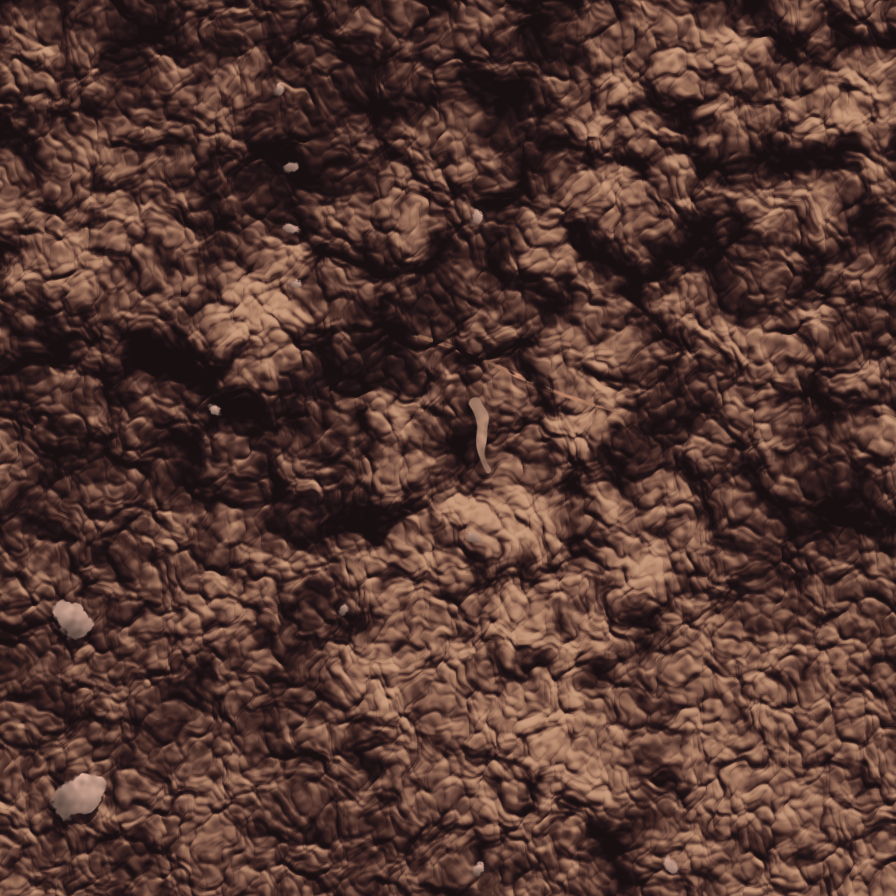
A WebGL 1 fragment shader for this texture:

```glsl
precision highp float;
// Crumbly brown soil under low light from above, with a few pale stones.
// Layers of uneven cellular domes form a height field; its slope, height and
// cast shadow give one tone, which picks a colour from an earthy ramp.

uniform vec2 u_resolution;

const vec2 LIGHT = vec2(0.29, 0.957);
const vec3 STONE = vec3(0.72, 0.57, 0.51);
const vec3 STRAW = vec3(0.66, 0.46, 0.36);
const vec3 ROOT = vec3(0.64, 0.49, 0.41);

vec2 hash2(vec2 p) {
  vec3 q = fract(p.xyx * vec3(0.1031, 0.1030, 0.0973));
  q += dot(q, q.yzx + 33.33);
  return fract((q.xx + q.yz) * q.zy);
}

vec2 rotate(vec2 p, float angle) {
  float c = cos(angle), s = sin(angle);
  return vec2(c * p.x + s * p.y, c * p.y - s * p.x);
}

// Smooth value noise on a tilted lattice.
float noise(vec2 point) {
  vec2 p = rotate(point, 0.6) + 40.0;
  vec2 cell = floor(p), f = fract(p);
  f = f * f * (3.0 - 2.0 * f);
  float low = mix(hash2(cell).x, hash2(cell + vec2(1.0, 0.0)).x, f.x);
  float high = mix(hash2(cell + vec2(0.0, 1.0)).x, hash2(cell + 1.0).x, f.x);
  return mix(low, high, f.y);
}

vec2 bend(vec2 p) {
  return vec2(noise(p), noise(p + 57.0)) - 0.5;
}

// Lumps of uneven size around scattered points, centred near zero.
float domes(vec2 p) {
  vec2 cell = floor(p), f = fract(p);
  float nearest = 2.0;
  for (int y = -1; y <= 1; y++) {
    for (int x = -1; x <= 1; x++) {
      vec2 side = vec2(float(x), float(y));
      vec2 spot = hash2(cell + side);
      vec2 d = side + spot - f;
      float sunk = 0.32 * fract((spot.x + spot.y) * 7.31);
      nearest = min(nearest, dot(d, d) + sunk);
    }
  }
  return 0.36 - nearest;
}

// Clumps made of crumbs made of ragged grains.
float soilHeight(vec2 p, float rough) {
  vec2 q = p + bend(p * 24.0) * 0.025;
  vec2 ragged = q + bend(p * 75.0) * 0.012;
  float clumps = 0.42 * domes(rotate(q, 0.4) * 8.0 + 23.0);
  clumps += 0.36 * domes(q * 17.0 + 41.0);
  float grains = 0.18 * domes(rotate(ragged, 1.1) * 42.0 + 93.0);
  grains += 0.08 * domes(rotate(ragged, 0.8) * 90.0 + 171.0);
  return rough * clumps + grains;
}

// How far the ground toward the light rises above the light ray.
float castShadow(vec2 p, float h, float rough) {
  float rise = 0.0;
  for (int i = 1; i <= 5; i++) {
    float reach = 0.008 * float(i);
    rise = max(rise, soilHeight(p + LIGHT * reach, rough) - h - reach * 3.0);
  }
  return rise;
}

// Sparse stones on a grid: x is coverage, y is shading.
vec2 stones(vec2 p, float scale, float chance, float size) {
  vec2 cell = floor(p * scale);
  vec2 pick = hash2(cell + scale * 7.0);
  vec2 q = fract(p * scale) - 0.5 - 0.3 * (hash2(cell + 19.0) - 0.5);
  float radius = size * (0.55 + 0.45 * pick.y);
  vec2 turned = rotate(q, pick.y * 40.0);
  float d = length(turned * vec2(0.8, 1.2)) / radius;
  d += 0.5 * (noise(q * 1.6 / radius + cell * 5.0) - 0.5);
  d += 0.15 * (noise(q * 6.0 / radius) - 0.5);
  float soft = 0.002 * scale / radius;
  float cover = (1.0 - smoothstep(1.0 - soft, 1.0 + soft, d)) * step(pick.x, chance);
  return vec2(cover, 0.85 + 0.3 * dot(q, LIGHT) / radius);
}

// Tapered ragged strand from a to b, gently bowed.
float strand(vec2 p, vec2 a, vec2 b, float width, float bow) {
  vec2 along = b - a;
  float t = clamp(dot(p - a, along) / dot(along, along), 0.0, 1.0);
  vec2 normal = normalize(vec2(-along.y, along.x));
  float d = length(p - a - along * t - normal * bow * sin(t * 6.28));
  float halfWidth = width * (1.0 - 0.6 * t) * (0.6 + 0.8 * noise(p * 60.0));
  return 1.0 - smoothstep(halfWidth - 0.001, halfWidth + 0.0015, d);
}

vec3 earthRamp(float t) {
  vec3 c = vec3(0.13, 0.08, 0.09) * mix(0.72, 1.0, smoothstep(0.0, 0.11, t));
  c = mix(c, vec3(0.24, 0.14, 0.13), clamp((t - 0.105) / 0.215, 0.0, 1.0));
  c = mix(c, vec3(0.34, 0.22, 0.19), clamp((t - 0.32) / 0.20, 0.0, 1.0));
  c = mix(c, vec3(0.47, 0.32, 0.27), clamp((t - 0.52) / 0.165, 0.0, 1.0));
  c = mix(c, vec3(0.61, 0.44, 0.35), clamp((t - 0.685) / 0.15, 0.0, 1.0));
  return mix(c, vec3(0.79, 0.61, 0.49), clamp((t - 0.835) / 0.14, 0.0, 1.0));
}

void main() {
  vec2 p = gl_FragCoord.xy / u_resolution.y;

  // Coarse clods above, finer and flatter ground below.
  float rough = mix(0.35, 1.0, smoothstep(0.3, 0.65, 0.6 * noise(p * 3.2 + 8.0) + 0.4 * p.y));
  float h = soilHeight(p, rough);
  float relief = h - soilHeight(p + LIGHT * 0.004, rough);
  float shadow = castShadow(p, h, rough);

  // Blend lighting, broad patches and fine grit into an even tone.
  float light = 19.0 * relief + 7.0 * h - 9.0 * (shadow - 0.035) - 0.5;
  light += 1.2 * (noise(p * 5.0 + 31.0) - 0.5) + 1.1 * (noise(p * 140.0) - 0.5);
  light += 0.6 * (0.7 - rough);
  float bigChance = 0.3 * step(p.y, 0.4);
  vec2 big = stones(p, 5.0, bigChance, 0.17), small = stones(p, 14.0, 0.08, 0.13);
  light -= 1.5 * stones(p + LIGHT * 0.012, 5.0, bigChance, 0.17).x;
  vec3 color = earthRamp(1.0 / (1.0 + exp(-1.36 * light)));

  // Straw, root and stones lie on the surface.
  float grit = 0.7 + 0.35 * noise(p * 60.0) + 0.25 * noise(p * 150.0);
  float straw = strand(p, vec2(0.44, 0.633), vec2(0.69, 0.54), 0.0028, 0.003);
  float root = strand(p, vec2(0.53, 0.55), vec2(0.545, 0.475), 0.008, 0.004);
  color = mix(color, STRAW * grit, straw * smoothstep(-1.6, 0.0, light));
  color = mix(color, ROOT * grit, root);
  color = mix(color, STONE * grit * small.y, small.x);
  color = mix(color, STONE * grit * big.y, big.x);
  gl_FragColor = vec4(color, 1.0);
}
```
